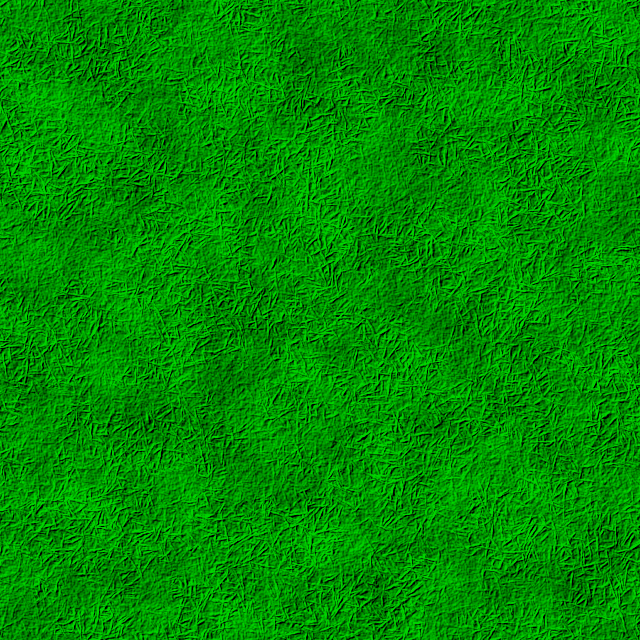
Give the GLSL for this texture, as a Shadertoy shader.

```glsl
// Matted green grass: short random blades and fine grain form a height field,
// which is embossed by a light from the upper left.
// Broad gradient noise varies the tone and flattens the relief in patches.

vec4 hash4(vec2 cell) {
    vec4 q = fract(cell.xyxy * vec4(0.1031, 0.1030, 0.0973, 0.1099));
    q += dot(q, q.wzxy + 33.33);
    return fract((q.xxyz + q.yzzw) * q.zywx);
}

float gradientNoise(vec2 p) {
    vec2 cell = floor(p), f = fract(p);
    vec2 u = f * f * f * (f * (f * 6.0 - 15.0) + 10.0);
    float corner[4];
    for (int k = 0; k < 4; k++) {
        vec2 o = vec2(k & 1, k >> 1);
        float angle = 6.2832 * hash4(cell + o + 57.0).x;
        corner[k] = dot(vec2(cos(angle), sin(angle)), f - o);
    }
    return mix(mix(corner[0], corner[1], u.x), mix(corner[2], corner[3], u.x), u.y);
}

// Highest blade over a point, from several scattered layers of different size
float bladeHeight(vec2 p) {
    float height = 0.0;
    for (int layer = 0; layer < 8; layer++) {
        float scale = 23.0 + 5.0 * float(layer);
        vec2 q = p * scale + 7.31 * float(layer);
        vec2 home = floor(q);
        for (int k = 0; k < 9; k++) {
            vec2 cell = home + vec2(k % 3 - 1, k / 3 - 1);
            vec4 rnd = hash4(cell + 91.0 * float(layer + 1));
            float angle = 3.1416 * rnd.z;
            vec2 along = vec2(cos(angle), sin(angle));
            vec2 d = q - cell - rnd.xy;
            float halfLength = mix(0.25, 0.75, rnd.w);
            float t = clamp(dot(d, along), -halfLength, halfLength);
            float dist = length(d - t * along) / scale;
            float taper = 1.0 - 0.5 * abs(t) / halfLength;
            float top = mix(0.3, 1.0, fract(rnd.w * 17.0 + rnd.x));
            height = max(height, top * taper * (1.0 - smoothstep(0.0003, 0.0029, dist)));
        }
    }
    return height;
}

float grainHeight(vec2 p) {
    return 0.50 * gradientNoise(p * 75.0)
         + 0.45 * gradientNoise(p * 150.0 + 4.7)
         + 0.40 * gradientNoise(p * 260.0 + 9.2);
}

void mainImage(out vec4 fragColor, in vec2 fragCoord) {
    vec2 uv = fragCoord / min(iResolution.x, iResolution.y);
    vec2 toLight = 0.0023 * normalize(vec2(-1.0, 0.85));

    // Slight bending of the blades, with rough edges
    vec2 bend = vec2(gradientNoise(uv * 24.0), gradientNoise(uv * 24.0 + 41.0));
    vec2 fray = vec2(gradientNoise(uv * 130.0 + 8.0), gradientNoise(uv * 130.0 + 63.0));
    vec2 p = uv + 0.005 * bend + 0.0014 * fray;

    // Broad patches with ragged edges
    float patches = 0.65 * gradientNoise(uv * 7.0 + 3.0)
                  + 0.65 * gradientNoise(uv * 16.0 + 21.0)
                  + 0.45 * gradientNoise(uv * 38.0 + 5.0);
    float matting = gradientNoise(uv * 9.0 + 70.0) + 0.7 * gradientNoise(uv * 23.0 + 33.0);
    float bladeStrength = mix(0.5, 1.15, smoothstep(-0.35, 0.1, matting));

    // Emboss: compare the height here with the height toward the light
    float blades = bladeHeight(p);
    float relief = bladeStrength * (blades - bladeHeight(p + toLight));
    relief += grainHeight(uv) - grainHeight(uv + toLight);

    // Shadows fall deeper than highlights rise
    float green = 0.58 + 0.20 * patches + 0.10 * bladeStrength * (blades - 0.35);
    green += relief * (relief < 0.0 ? 0.72 : 0.46);
    fragColor = vec4(0.0, clamp(green, 0.0, 0.83), 0.0, 1.0);
}
```
